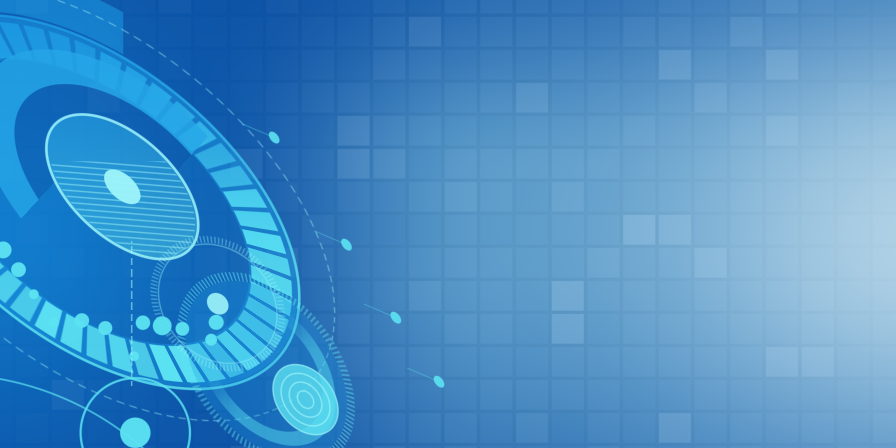
Give the GLSL for this background, as a Shadertoy shader.

```glsl
// Abstract technical backdrop: blue gradient, pale glow and faint tile grid, overlaid at
// the left by tilted cyan dials built from ellipse distances and angular repeats.
// Units: canvas height = 1, origin at lower left.
#define TILE_SIZE vec2(0.0797, 0.0737)
#define TILE_SHIFT vec2(0.032, 0.008)
#define TILE_CONTRAST 0.16
#define DIAL_CENTER vec2(0.203, 0.549)
#define DIAL_AXES vec2(0.544, 0.307)
#define DIAL_TILT 0.68
#define THIN 0.0016
#define DEEP_BLUE vec3(0.04, 0.31, 0.64)
#define MID_BLUE vec3(0.33, 0.59, 0.78)
#define AZURE vec3(0.11, 0.61, 0.90)
#define CYAN vec3(0.36, 0.89, 0.95)
#define ICE vec3(0.62, 0.96, 0.98)

const float TAU = 6.283185;

float hash(vec2 p) {
  vec3 h = fract(p.xyx * 0.1031);
  h += dot(h, h.yzx + 33.33);
  return fract((h.x + h.y) * h.z);
}

// Coverage of a shape and of a stroke, from signed distance
float fill(float d) {
  float px = 0.8 / iResolution.y;
  return 1.0 - smoothstep(-px, px, d);
}
float stroke(float d, float halfWidth) { return fill(abs(d) - halfWidth); }

vec2 turn(vec2 v, float a) {
  return vec2(v.x * cos(a) - v.y * sin(a), v.x * sin(a) + v.y * cos(a));
}
// Tilted ellipse: relative radius, angle, length of one radius unit
vec3 oval(vec2 p, vec2 center, vec2 axes, float tilt) {
  vec2 q = turn(p - center, tilt) / axes;
  float r = max(length(q), 0.001);
  return vec3(r, atan(q.y, q.x), r / max(length(q / axes), 0.001));
}
float rim(vec3 o, float radius) { return (o.x - radius) * o.z; }
float band(vec3 o, float inner, float outer) {
  return fill(max(rim(o, outer), -rim(o, inner)));
}
// Angular blocks covering a share of each step
float teeth(vec3 o, float count, float share) {
  float d = abs(fract(o.y * count / TAU) - 0.5) - 0.5 * share;
  return fill(d * TAU / count * o.z);
}
float segment(vec2 p, vec2 a, vec2 b) {
  vec2 v = b - a;
  return length(p - a - v * clamp(dot(p - a, v) / dot(v, v), 0.0, 1.0));
}
void paint(inout vec3 color, vec3 ink, float amount) {
  color = mix(color, ink, clamp(amount, 0.0, 1.0));
}

vec3 backdrop(vec2 p) {
  float level = (1.0 - smoothstep(0.6, 1.06, p.y)) * smoothstep(-0.3, 0.45, p.y);
  float haze = smoothstep(0.4, 1.12, p.x) * mix(0.02 + 0.28 * p.x, 1.0, level);
  vec3 color = mix(DEEP_BLUE, MID_BLUE, haze);
  vec2 pale = (p - vec2(2.1, 0.47)) / vec2(0.6, 0.45);
  paint(color, vec3(0.69, 0.82, 0.90), exp(-dot(pale, pale)));
  vec2 glow = (p - vec2(0.0, 0.5)) / vec2(0.4, 0.48);
  paint(color, vec3(0.06, 0.54, 0.86), 0.65 * exp(-dot(glow, glow)));
  // Tiles of random brightness
  vec2 grid = (p - TILE_SHIFT) / TILE_SIZE;
  vec2 edge = (abs(fract(grid) - 0.5) - 0.45) * TILE_SIZE;
  float inside = fill(max(edge.x, edge.y));
  float tone = hash(floor(grid) + 7.0);
  float seen = smoothstep(0.3, 0.95, p.x) * (1.0 - 0.6 * smoothstep(1.2, 2.0, p.x));
  float lift = 0.01 + 0.06 * tone + TILE_CONTRAST * smoothstep(0.88, 1.0, tone);
  paint(color, vec3(0.75, 0.88, 0.96), inside * lift * (0.35 + 0.65 * seen));
  return color * (1.0 - 0.025 * (1.0 - inside) * seen);
}

void drawDials(inout vec3 color, vec2 p) {
  vec3 ink = mix(CYAN, AZURE, smoothstep(0.3, 1.0, p.y));
  // Large toothed dial
  vec3 dial = oval(p, DIAL_CENTER, DIAL_AXES, DIAL_TILT);
  float shade = 0.7 + 0.3 * hash(vec2(floor(dial.y * 48.0 / TAU) + 50.0, 3.0));
  float corner = fill(p.x - 0.275) * smoothstep(0.6, 0.7, p.y);
  float lowerSide = smoothstep(0.1, -0.3, -0.2 - 0.4 * sin(dial.y) * -1.0);
  paint(color, AZURE, 0.16 * fill(rim(dial, 1.0)));
  paint(color, AZURE, 0.55 * corner * band(dial, 1.02, 1.28));
  paint(color, AZURE, 0.4 * band(dial, 0.76, 0.99));
  paint(color, ink, shade * band(dial, 0.77, 0.965) * teeth(dial, 48.0, 0.8));
  paint(color, ink, 0.85 * stroke(rim(dial, 1.0), 0.003));
  paint(color, ICE, 0.4 * stroke(rim(dial, 1.17), THIN) * teeth(dial, 120.0, 0.6));
  // Hatched disc within an open band
  vec3 disc = oval(p, vec2(0.273, 0.583), vec2(0.205, 0.113), 0.74);
  float open = fill(disc.x * cos(disc.y) - mix(-0.58, 0.32, step(0.0, disc.y)));
  paint(color, mix(AZURE, CYAN, 0.15), 0.8 * open * band(disc, 1.42, 1.9));
  paint(color, DEEP_BLUE, 0.4 * open * band(disc, 1.02, 1.42));
  paint(color, ink, 0.42 * fill(rim(disc, 1.0)));
  float hatch = (fract((p.y + 0.08 * p.x) / 0.0135) - 0.5) * 0.0135;
  paint(color, ICE, 0.5 * stroke(hatch, THIN) * fill(rim(disc, 0.96)) * fill(p.y - 0.64));
  paint(color, ICE, 0.85 * stroke(rim(disc, 1.0), 0.003) + 0.95 * fill(rim(disc, 0.24)));
  // Lower dial with a bright disc
  vec3 lower = oval(p, vec2(0.594, 0.175), vec2(0.225, 0.145), 0.9);
  paint(color, AZURE, 0.28 * fill(rim(lower, 1.0)));
  paint(color, CYAN, 0.45 * band(lower, 0.7, 0.86) * smoothstep(-0.5, 0.3, cos(lower.y)));
  paint(color, CYAN, 0.5 * band(lower, 1.0, 1.1) * teeth(lower, 130.0, 0.4));
  vec3 jewel = oval(p, vec2(0.682, 0.108), vec2(0.087, 0.062), 0.9);
  paint(color, CYAN, 0.78 * fill(rim(jewel, 1.0)));
  for (float r = 0.25; r < 1.1; r += 0.25) paint(color, ICE, 0.7 * stroke(rim(jewel, r), THIN));
  // Ticked gauge
  vec3 gauge = oval(p, vec2(0.486, 0.322), vec2(0.165, 0.135), 0.8);
  paint(color, ICE, 0.35 * band(gauge, 0.9, 1.0) * teeth(gauge, 110.0, 0.4));
  paint(color, ICE, 0.4 * stroke(rim(gauge, 0.88), THIN) + 0.9 * fill(rim(gauge, 0.16)));
  // Corner ring and sweeping arc
  float ring = length(p - vec2(0.302, 0.034));
  paint(color, CYAN, 0.85 * stroke(ring - 0.122, 0.0025) + 0.95 * fill(ring - 0.034));
  paint(color, CYAN, 0.7 * stroke(length(p - vec2(-0.12, -0.5)) - 0.665, 0.002));
}

void drawNodes(inout vec3 color, vec2 p) {
  // Nodes around the lower side of the dial
  for (float n = 0.0; n < 18.0; n++) {
    float a = -0.15 * (n + 1.0);
    vec2 orbit = DIAL_AXES * (0.65 + 0.25 * hash(vec2(n, 5.0))) * vec2(cos(a), sin(a));
    float d = length(p - DIAL_CENTER - turn(orbit, -DIAL_TILT));
    paint(color, CYAN, 0.95 * fill(d - 0.009 - 0.012 * hash(vec2(n, 9.0))));
  }
  // Tethered satellites on a descending diagonal
  for (float n = 0.0; n < 4.0; n++) {
    vec2 node = mix(vec2(0.612, 0.693), vec2(0.98, 0.148), pow(n / 3.0, 0.75));
    vec3 o = oval(p, node, vec2(0.017, 0.01), 0.9);
    paint(color, CYAN, 0.9 * fill(rim(o, 0.9)));
    paint(color, CYAN, 0.4 * stroke(segment(p, node, node + vec2(-0.07, 0.03)), 0.001));
  }
  float plumb = segment(p, vec2(0.294, 0.14), vec2(0.294, 0.46));
  paint(color, ICE, 0.6 * step(0.3, fract(p.y / 0.025)) * stroke(plumb, THIN));
}

void mainImage(out vec4 fragColor, in vec2 fragCoord) {
  vec2 p = fragCoord / iResolution.y;
  vec3 color = backdrop(p);
  drawDials(color, p);
  drawNodes(color, p);
  fragColor = vec4(color, 1.0);
}
```
